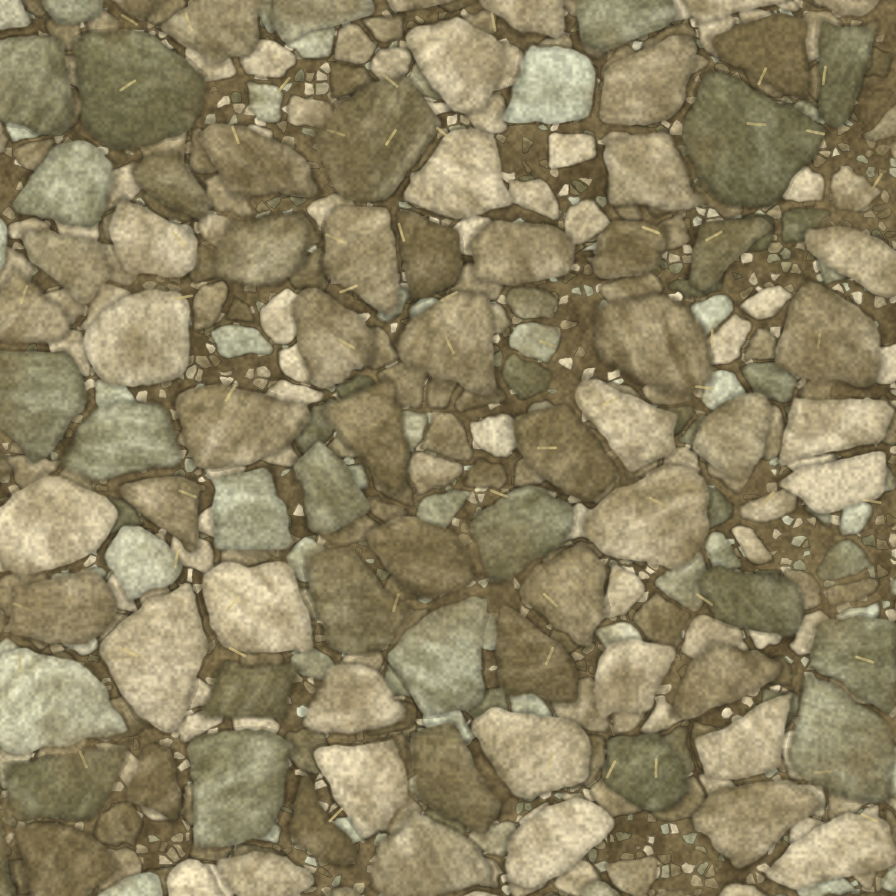
Reproduce this texture procedurally as a three.js fragment shader.

```glsl
// Draws old rubble paving: worn flat stones bedded in brown, gravelly earth.
#define BIG_SCALE 9.8
#define SMALL_SCALE 21.0
#define GRAVEL_SCALE 80.0
#define EDGE_SOFT 0.0016
#define ROUNDING 0.13
#define GRAIN 0.24
#define EARTH_DARK vec3(0.35, 0.30, 0.195)
#define EARTH_LIGHT vec3(0.49, 0.43, 0.295)
#define BROWN vec3(0.45, 0.40, 0.27)
#define TAN vec3(0.63, 0.575, 0.435)
#define PALE vec3(0.86, 0.805, 0.66)
#define SAGE vec3(0.95, 1.02, 1.06)

varying vec2 vUv;

vec3 hash3(vec2 p) {
  vec3 q = fract(p.xyx * vec3(0.1031, 0.1030, 0.0973));
  q += dot(q, q.yxz + 33.33);
  return fract((q.xxy + q.yzz) * q.zyx);
}

float noise(vec2 p) {
  vec2 i = floor(p), f = fract(p);
  f = f * f * (3.0 - 2.0 * f);
  return mix(mix(hash3(i).x, hash3(i + vec2(1, 0)).x, f.x),
             mix(hash3(i + vec2(0, 1)).x, hash3(i + vec2(1, 1)).x, f.x), f.y);
}

float fbm(vec2 p) {
  float sum = 0.0, amp = 0.53;
  for (int i = 0; i < 4; i++) {
    sum += amp * noise(p);
    p = mat2(1.6, 1.2, -1.2, 1.6) * p + 7.3;
    amp *= 0.5;
  }
  return sum;
}

vec2 warp(vec2 p) {
  return vec2(noise(p), noise(p + 41.7)) - 0.5;
}

float smoothMin(float a, float b, float k) {
  float h = max(k - abs(a - b), 0.0) / k;
  return min(a, b) - h * h * k * 0.25;
}

// Rounded Voronoi cell: x is the distance to its border, yz the offset from its seed.
vec3 stoneCell(vec2 p, float seed, out vec3 id) {
  vec2 base = floor(p), nearCell = base, toSeed = vec2(8.0);
  for (int y = -1; y <= 1; y++)
  for (int x = -1; x <= 1; x++) {
    vec2 c = base + vec2(x, y);
    vec2 r = c + 0.08 + 0.84 * hash3(c + seed).xy - p;
    if (dot(r, r) < dot(toSeed, toSeed)) { toSeed = r; nearCell = c; }
  }
  float border = 8.0;
  for (int y = -2; y <= 2; y++)
  for (int x = -2; x <= 2; x++) {
    vec2 c = nearCell + vec2(x, y);
    vec2 r = c + 0.08 + 0.84 * hash3(c + seed).xy - p;
    vec2 gap = r - toSeed;
    if (dot(gap, gap) > 0.0001)
      border = smoothMin(border, dot(0.5 * (r + toSeed), normalize(gap)), ROUNDING);
  }
  id = hash3(nearCell + seed + 57.0);
  return vec3(border, -toSeed);
}

// Mottled, streaked rock with its own grain direction and tint.
vec3 rockColor(vec2 uv, vec3 id) {
  float angle = (id.x - 0.5) * 2.6;
  vec2 along = mat2(cos(angle), -sin(angle), sin(angle), cos(angle)) * uv;
  float streak = fbm(along * vec2(22.0, 85.0) + id.yz * 50.0);
  float mottle = fbm(uv * 30.0 + id.xy * 40.0);
  float tone = id.z * 0.95 + (mottle - 0.5) * 0.75 + (streak - 0.5) * 0.65;
  vec3 col = mix(BROWN, TAN, clamp(tone / 0.45, 0.0, 1.0));
  col = mix(col, PALE, clamp((tone - 0.45) / 0.5, 0.0, 1.0));
  return col * mix(vec3(1.0), SAGE, smoothstep(0.62, 0.9, id.y));
}

// Lays one size of stone, with contact shadow and worn rim, over the ground.
void layStones(inout vec3 col, vec2 uv, float scale, float presence, float seed) {
  vec2 bent = uv + warp(uv * scale * 0.8 + seed) * 0.34 / scale
                 + warp(uv * scale * 4.5) * 0.075 / scale
                 + warp(uv * 110.0) * 0.0025;
  vec3 id;
  vec3 cell = stoneCell(bent * scale * vec2(0.92, 1.06), seed, id);
  vec3 trait = hash3(id.xy * 917.0 + seed);
  if (trait.x > presence) return;
  float inset = 0.035 + 0.12 * trait.y * trait.y;
  float d = (cell.x - inset) / scale;
  float soft = EDGE_SOFT + 0.05 / scale * smoothstep(0.65, 1.0, trait.z) * (1.0 - id.z);
  vec3 rock = rockColor(uv, id);
  rock *= mix(0.80, 1.0, smoothstep(0.0, 0.09 / scale, d));
  rock *= 1.0 + 0.13 * dot(cell.yz, vec2(-0.5, 0.8));
  col *= 1.0 - 0.27 * smoothstep(-0.07 / scale, 0.0, d);
  col = mix(col, rock, smoothstep(-soft, soft, d));
}

// Scattered dry straw slivers, one possible per grid cell.
float straw(vec2 uv) {
  vec2 p = uv * 17.0;
  vec3 h = hash3(floor(p) + 211.0);
  vec2 q = fract(p) - 0.35 - 0.3 * h.xy;
  float a = h.y * 6.283;
  q = mat2(cos(a), -sin(a), sin(a), cos(a)) * q;
  q.x -= clamp(q.x, -0.16, 0.16);
  return (1.0 - smoothstep(0.012, 0.04, length(q))) * step(0.84, h.z);
}

void main() {
  vec2 uv = vUv;
  float damp = fbm(uv * 24.0 + 3.0) * 0.6 + fbm(uv * 95.0) * 0.4;
  vec3 col = mix(EARTH_DARK, EARTH_LIGHT, smoothstep(0.28, 0.7, damp));
  layStones(col, uv, GRAVEL_SCALE, 0.36, 19.0);
  layStones(col, uv, SMALL_SCALE, 0.66, 83.0);
  layStones(col, uv, BIG_SCALE, 0.86, 137.0);
  col = mix(col, vec3(0.80, 0.73, 0.50), 0.75 * straw(uv));

  // Thin film of soil, then fine mineral grain
  col = mix(col, EARTH_LIGHT, 0.45 * smoothstep(0.52, 0.75, fbm(uv * 13.0 + 70.0)));
  float grain = 0.6 * noise(uv * 270.0) + 0.4 * noise(uv * 140.0 + 9.0) - 0.5;
  gl_FragColor = vec4(clamp(col * (1.0 + GRAIN * 1.6 * grain), 0.0, 1.0), 1.0);
}
```
